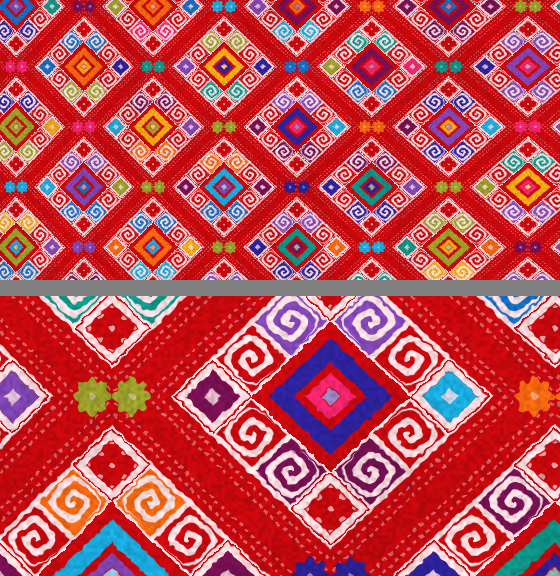
Top: the whole. Bottom: its middle third, enlarged.
This pattern is drawn by a WebGL 2 fragment shader. Its source:

```glsl
#version 300 es
precision highp float;
// Woven red cloth with a lattice of embroidered diamonds, curled hooks and paired stars.
uniform vec2 u_resolution;
out vec4 fragColor;

// Lengths are fractions of the canvas height.
const float TAU = 6.2831853;
const vec2 PITCH = vec2(0.527, 0.430);
const vec2 ORIGIN = vec2(1.060, 0.547);
const vec2 HALF_SIZE = vec2(0.188, 0.178);
const float STITCH = 0.0052;
const vec3 RED = vec3(0.77, 0.03, 0.05);
const vec3 WHITE = vec3(0.97, 0.86, 0.87);
const vec3 THREADS[10] = vec3[10](
  vec3(0.95, 0.40, 0.06), vec3(0.93, 0.14, 0.42), vec3(0.50, 0.27, 0.70),
  vec3(0.05, 0.58, 0.53), vec3(0.10, 0.66, 0.86), vec3(0.60, 0.62, 0.16),
  vec3(0.93, 0.65, 0.08), vec3(0.17, 0.13, 0.60), vec3(0.46, 0.06, 0.32),
  vec3(0.08, 0.42, 0.76));

float hash(vec2 p) {
  return fract(sin(dot(p, vec2(127.1, 311.7))) * 43758.5453);
}

float noise(vec2 p) {
  vec2 i = floor(p), f = fract(p);
  f = f * f * (3.0 - 2.0 * f);
  return mix(mix(hash(i), hash(i + vec2(1, 0)), f.x),
             mix(hash(i + vec2(0, 1)), hash(i + vec2(1, 1)), f.x), f.y);
}

float fill(float d, float w) { return 1.0 - smoothstep(-w, w, d); }

float ring(float r, float inner, float outer, float w) {
  return fill(max(inner - r, r - outer), w);
}

vec3 thread(vec2 id, float part) {
  return THREADS[int(hash(id + part * 7.3) * 9.999)];
}

// Distance to a squarish coil.
float coil(vec2 c, float pitch) {
  float r = pow(dot(c * c, c * c), 0.25);
  float turn = atan(c.y, c.x) / TAU;
  return max(abs(fract(r / pitch - turn) - 0.5) * pitch - 0.115, r - 0.84);
}

// Nearest lattice point: offset in xy, index in zw.
vec4 lattice(vec2 grid, float shift) {
  vec2 st = vec2(grid.x + grid.y, grid.x - grid.y) - shift;
  vec2 id = floor(st + 0.5), f = st - id;
  return vec4(0.5 * vec2(f.x + f.y, f.x - f.y) * PITCH, id);
}

// Central diamond: nested rings in two threads.
vec3 heart(vec3 col, float k, vec2 id, float w) {
  vec3 main_thread = thread(id, 1.0);
  col = mix(col, main_thread, ring(k, 0.23, 0.39, w));
  col = mix(col, thread(id, 2.0), ring(k, 0.07, 0.16, w));
  return mix(col, mix(main_thread, WHITE, 0.5), fill(k - 0.06, w));
}

// Small corner diamond: threaded at the sides, dotted red at top and bottom.
vec3 corner(vec3 col, vec2 c, vec3 tint, bool side, float w) {
  float k = max(abs(c.x), abs(c.y));
  col = mix(col, WHITE, ring(k, 0.70, 0.94, w));
  if (side) {
    col = mix(col, tint, fill(k - 0.70, w));
    return mix(col, WHITE, 0.8 * fill(k - 0.22, w));
  }
  float dots = max(length(fract(c * 1.6 + 0.5) - 0.5) - 0.17, k - 0.65);
  return mix(col, WHITE, 0.7 * fill(dots, w));
}

// Curled hook inside an outlined cell.
vec3 hook(vec3 col, vec2 c, vec3 tint, float w) {
  float k = max(abs(c.x), abs(c.y));
  col = mix(col, tint, fill(k - 0.92, w));
  return mix(col, WHITE, max(fill(coil(c, 0.47), w), fill(0.90 - k, w)));
}

// Four-by-four diamond folded over both axes, with dotted seams around it.
vec3 medallion(vec3 col, vec2 q, vec2 id, float w) {
  vec2 m = abs(q), a = vec2(m.x + m.y, m.y - m.x);
  if (a.x < 0.5) return heart(col, a.x, id, w);
  if (a.x < 1.0) {
    float row = clamp((floor(a.y * 2.0) + 0.5) * 0.5, -0.75, 0.75);
    vec2 c = (a - vec2(0.75, row)) * 4.0;
    if (abs(row) > 0.5)
      return corner(col, c, thread(id, 5.0 + sign(q.x)), row < 0.0, w * 4.0);
    vec3 tint = row > 0.0 ? thread(id, 9.0 + sign(q.y)) : col;
    return hook(col, vec2(c.x, c.y * sign(row)), tint, w * 4.0);
  }
  col = mix(col, WHITE, fill(a.x - 1.02, w));
  float seam = min(abs(a.x - 1.10), abs(a.x - 1.18)) - 0.012;
  float dash = step(0.5, fract(a.y * 13.0));
  return mix(col, WHITE, 0.42 * dash * fill(seam, w));
}

// Two eight-pointed stars side by side.
vec3 stars(vec3 col, vec2 p, vec2 id, float w) {
  p.x = abs(p.x) - 0.024;
  float r = length(p), angle = atan(p.y, p.x);
  col = mix(col, thread(id, 13.0), fill(r - 0.021 - 0.003 * cos(8.0 * angle), w));
  return mix(col, WHITE, 0.5 * fill(r - 0.004, w));
}

void main() {
  vec2 uv = gl_FragCoord.xy / u_resolution.y;
  float aa = 0.8 / u_resolution.y;

  // Uneven thread edges and a slight stretch of the cloth to the right.
  vec2 wobble = vec2(noise(uv / STITCH), noise(uv / STITCH + 57.0)) - 0.5;
  vec2 grid = (uv + wobble * 0.0035 - ORIGIN) / PITCH;
  grid.x -= 0.027 * grid.x * grid.x;

  vec4 cell = lattice(grid, 0.0), gap = lattice(grid, 0.5);
  vec3 col = medallion(RED, cell.xy / HALF_SIZE, cell.zw, aa / 0.129);
  col = stars(col, gap.xy, gap.zw + 31.0, aa);

  // Stitch grain and soft wear.
  float grain = noise(uv / STITCH * 1.3 + 19.0) - 0.5;
  float wear = noise(uv * 9.0) - 0.5;
  fragColor = vec4(col * (1.0 + 0.22 * grain + 0.06 * wear), 1.0);
}
```
